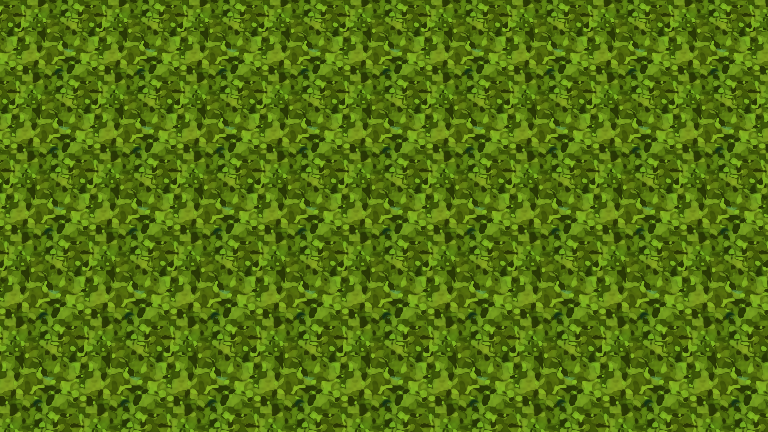
This pattern is drawn by a WebGL 1 fragment shader. Its source:

```glsl
precision highp float;
uniform vec2 u_resolution;

float hash(vec2 p, float seed) {
  vec3 q = fract(vec3(p.xyx + seed * 7.31) * vec3(0.1031, 0.1030, 0.0973));
  q += dot(q, q.yzx + 33.33);
  return fract((q.x + q.y) * q.z);
}

float latticeValue(vec2 cell, vec2 period, float seed) {
  return hash(floor(mod(cell + 0.5, period)), seed);
}

// Value noise that wraps after one tile
float tileNoise(vec2 tile, vec2 period, float seed) {
  vec2 p = tile * period;
  vec2 cell = floor(p);
  vec2 f = fract(p);
  f = f * f * (3.0 - 2.0 * f);
  float low = mix(latticeValue(cell, period, seed),
                  latticeValue(cell + vec2(1.0, 0.0), period, seed), f.x);
  float high = mix(latticeValue(cell + vec2(0.0, 1.0), period, seed),
                   latticeValue(cell + vec2(1.0, 1.0), period, seed), f.x);
  return mix(low, high, f.y);
}

// Paints one layer of leafy patches with a thin dark rim
vec3 paintPatches(vec3 under, vec2 tile, vec3 tint, float level, float seed) {
  float field = 0.85 * tileNoise(tile, vec2(14.0, 16.0), seed)
              + 0.15 * tileNoise(tile, vec2(27.0), seed + 11.0);
  float edge = 16.0 / u_resolution.y;
  float rim = smoothstep(level - 0.12, level, field);
  float patchMask = smoothstep(level - edge, level + edge, field);
  vec3 leaf = tint * (0.97 + 0.25 * clamp(field - level, 0.0, 0.25));
  return mix(under * (1.0 - 0.08 * rim), leaf, patchMask);
}

float ellipseMask(vec2 p, vec2 radii) {
  return 1.0 - smoothstep(0.65, 1.25, length(p / radii));
}

void main() {
  vec2 uv = gl_FragCoord.xy / u_resolution.y;
  float aspect = u_resolution.x / u_resolution.y;
  float depth = 1.0 - uv.y;

  // Tiles grow slightly from top to bottom
  vec2 tile = vec2((uv.x - 0.5 * aspect - 0.007) / (0.187 + 0.016 * depth),
                   -log(1.0 + 0.209 * depth) / 0.036 - 0.045);
  vec2 local = fract(tile + 0.5) - 0.5;

  // Gentle warp makes the patches lobed
  vec2 warp = vec2(tileNoise(tile, vec2(12.0), 41.0),
                   tileNoise(tile, vec2(12.0), 42.0)) - 0.5;
  vec2 leafPos = tile + 0.05 * warp;

  // Overlapping greens
  vec3 color = vec3(0.30, 0.42, 0.05);
  color = paintPatches(color, leafPos, vec3(0.23, 0.33, 0.03), 0.505, 1.0);
  color = paintPatches(color, leafPos, vec3(0.36, 0.50, 0.07), 0.57, 2.0);
  color = paintPatches(color, leafPos, vec3(0.45, 0.60, 0.12), 0.645, 3.0);
  color = paintPatches(color, leafPos, vec3(0.16, 0.22, 0.02), 0.70, 4.0);
  color = paintPatches(color, leafPos, vec3(0.49, 0.69, 0.13), 0.725, 5.0);

  // Fine mottling and a drift towards olive
  color *= 0.94 + 0.14 * tileNoise(tile, vec2(30.0), 21.0);
  color.r *= 0.92 + 0.18 * tileNoise(tile, vec2(8.0), 22.0);

  // Dark crescent with a pale lower edge
  float crescent = ellipseMask(local, vec2(0.055, 0.05));
  float bite = ellipseMask(local - vec2(0.025, -0.03), vec2(0.055, 0.045));
  color = mix(color, vec3(0.08, 0.20, 0.08), crescent * (1.0 - bite));
  float glint = ellipseMask(local - vec2(0.015, -0.015), vec2(0.018, 0.012));
  color = mix(color, vec3(0.36, 0.56, 0.32), 0.6 * glint);

  // Pale teal fleck
  float fleck = ellipseMask(local - vec2(0.1, 0.29 + 0.01 * sin(local.x * 40.0)),
                            vec2(0.065, 0.02));
  color = mix(color, vec3(0.38, 0.64, 0.36), 0.6 * fleck);

  gl_FragColor = vec4(color, 1.0);
}
```
